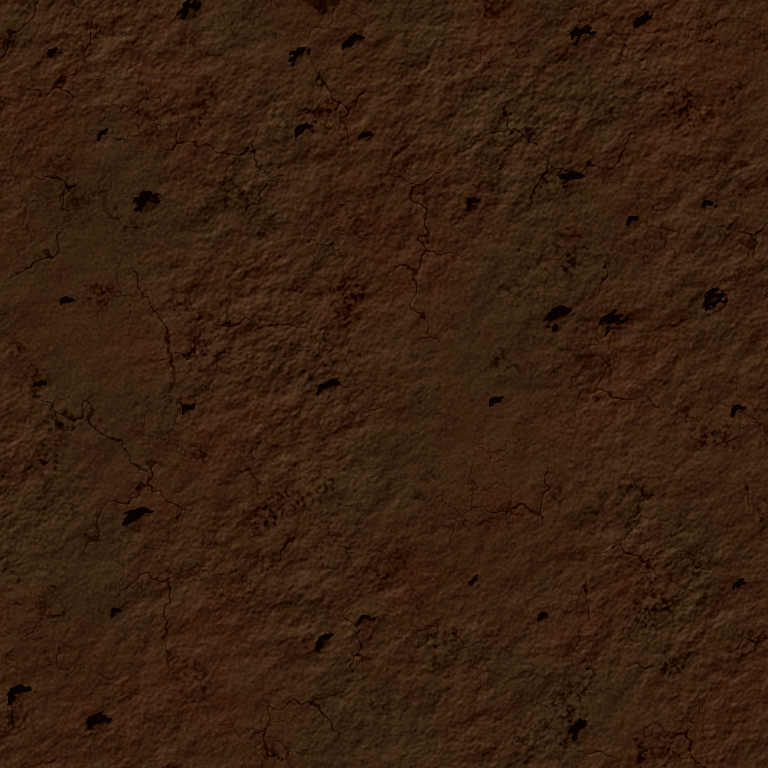
Write a WebGL 2 fragment shader that draws this texture.

```glsl
#version 300 es
precision highp float;

uniform vec2 u_resolution;
out vec4 fragColor;

vec2 hash2(vec2 cell) {
  vec3 q = fract(cell.xyx * vec3(0.1031, 0.1030, 0.0973));
  q += dot(q, q.yzx + 33.33);
  return fract((q.xx + q.yz) * q.zy);
}

float cornerSlope(vec2 cell, vec2 offset) {
  return dot(hash2(cell) * 2.0 - 1.0, offset);
}

float gradientNoise(vec2 p) {
  vec2 i = floor(p), f = fract(p);
  vec2 u = f * f * f * (f * (f * 6.0 - 15.0) + 10.0);
  vec2 e = vec2(1.0, 0.0);
  float low = mix(cornerSlope(i, f), cornerSlope(i + e, f - e), u.x);
  float high = mix(cornerSlope(i + e.yx, f - e.yx), cornerSlope(i + 1.0, f - 1.0), u.x);
  return mix(low, high, u.y);
}

float fbm(vec2 p, int octaves, float gain) {
  float sum = 0.0, amplitude = 1.0;
  for (int i = 0; i < octaves; i++) {
    sum += amplitude * gradientNoise(p);
    p = mat2(1.9, 0.62, -0.62, 1.9) * p + 17.3;
    amplitude *= gain;
  }
  return sum;
}

vec2 warp(vec2 p, float frequency, float amount) {
  vec2 q = p * frequency;
  return p + amount * vec2(fbm(q + 31.0, 3, 0.6), fbm(q + 73.0, 3, 0.6));
}

// Depth of sparse round pits, one candidate per grid cell
float pits(vec2 p, float cells, float share, float maxRadius) {
  vec2 q = p * cells, home = floor(q);
  float depth = 0.0;
  for (int y = -1; y <= 1; y++) {
    for (int x = -1; x <= 1; x++) {
      vec2 cell = home + vec2(x, y);
      vec2 centre = cell + 0.1 + 0.8 * hash2(cell + 11.0);
      vec2 pick = hash2(cell + 57.0);
      float radius = maxRadius * mix(0.5, 1.0, pick.y * pick.y);
      float d = length(q - centre) / cells;
      float bowl = 1.0 - smoothstep(0.25 * radius, radius, d);
      depth = max(depth, step(pick.x, share) * radius * bowl);
    }
  }
  return depth;
}

// Thin lines along the borders of scattered cells
float cracks(vec2 p, float cells, float width) {
  vec2 q = p * cells, home = floor(q);
  float nearest = 9.0, second = 9.0;
  for (int y = -1; y <= 1; y++) {
    for (int x = -1; x <= 1; x++) {
      vec2 cell = home + vec2(x, y);
      float d = length(q - cell - hash2(cell + 91.0));
      second = min(second, max(nearest, d));
      nearest = min(nearest, d);
    }
  }
  return 1.0 - smoothstep(0.3 * width, width, (second - nearest) / cells);
}

float crackWeb(vec2 p) {
  float coarseArea = smoothstep(0.02, 0.22, gradientNoise(p * 8.0 + 5.0));
  float fineArea = smoothstep(-0.03, 0.2, gradientNoise(p * 10.0 + 44.0));
  float coarse = cracks(warp(p, 24.0, 0.024), 9.0, 0.004);
  float fine = cracks(warp(p, 40.0, 0.018), 24.0, 0.003);
  return max(coarse * coarseArea, 0.6 * fine * fineArea);
}

// Lumpy ground, faintly stretched along the rising diagonal
float soilHeight(vec2 p) {
  vec2 along = vec2(dot(p, vec2(0.8, 0.6)) * 0.8, dot(p, vec2(-0.6, 0.8)));
  return 0.022 * fbm(along * 24.0, 4, 0.62);
}

float pitDepth(vec2 p) {
  return pits(warp(p, 38.0, 0.009), 9.0, 0.5, 0.023);
}

void main() {
  vec2 p = gl_FragCoord.xy / min(u_resolution.x, u_resolution.y);

  // Relief lit from the upper left
  vec2 toLight = vec2(-0.5, 0.86);
  float stepSize = 0.002;
  vec2 ahead = p + toLight * stepSize;
  float roughness = 1.0 + 1.3 * gradientNoise(p * 4.0 + 8.0);
  float slope = (soilHeight(p) - soilHeight(ahead)) / stepSize;
  float lit = 0.19 * roughness * slope;
  float hole = pitDepth(p);
  float wall = (hole - pitDepth(ahead)) / stepSize;
  float shadow = smoothstep(0.15, 1.0, wall);
  float floorLight = smoothstep(0.2, 1.4, -wall);

  // Cracks, dark mottling and fine grain
  float web = crackWeb(p);
  float edgeLight = crackWeb(p + toLight * 0.003) * (1.0 - web);
  float stain = smoothstep(0.1, 0.55, fbm(p * 10.0 + 23.0, 3, 0.6));
  float speckle = smoothstep(-0.1, 0.3, fbm(p * 100.0, 2, 0.8));
  float grain = gradientNoise(p * 235.0 + 3.0);
  float tone = lit - 0.5 * web + 0.14 * edgeLight;
  tone += 0.3 * grain - stain * 0.55 * speckle;
  tone += 0.12 * fbm(p * 6.0 + 60.0, 3, 0.6);
  tone += 0.12 * floorLight - 8.0 * hole;
  tone = mix(tone, -1.0, shadow);

  // Red clay against olive earth
  float olive = smoothstep(-0.45, 0.45, fbm(p * 5.0 + 37.0, 4, 0.65));
  vec3 earth = mix(vec3(0.232, 0.125, 0.060), vec3(0.219, 0.138, 0.068), olive);
  vec3 color = earth + tone * vec3(0.2, 0.18, 0.135);
  fragColor = vec4(clamp(color, vec3(0.03, 0.008, 0.0), vec3(1.0)), 1.0);
}
```
